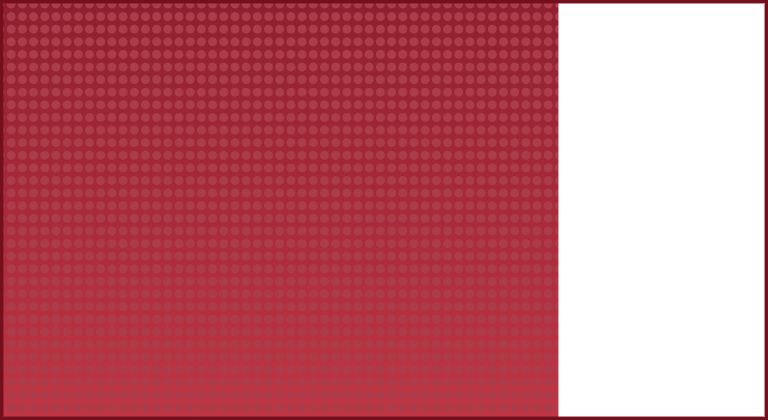
Reproduce this background procedurally as a Shadertoy shader.

```glsl
const vec3 BORDER_RED = vec3(0.46, 0.06, 0.11);
const vec3 TOP_RED = vec3(0.56, 0.125, 0.185);
const vec3 BOTTOM_RED = vec3(0.755, 0.21, 0.27);
const vec3 DOT_RED = vec3(0.67, 0.24, 0.29);
const vec3 WHITE = vec3(1.0);

// Lengths are in canvas heights
const float PANEL_EDGE = 1.3296;
const float BORDER_WIDTH = 0.0082;
const float DOT_RADIUS = 0.01054;
const vec2 DOT_SPACING = vec2(0.02664, 0.03002);
const vec2 DOT_ORIGIN = vec2(0.0, 0.99055);

// Coverage of a shape from its signed distance
float coverage(float dist, float pixel) {
    return clamp(0.5 - dist / pixel, 0.0, 1.0);
}

// Signed distance to a grid of equal discs
float dotGrid(vec2 p, vec2 origin, vec2 spacing, float radius) {
    vec2 cell = mod(p - origin + 0.5 * spacing, spacing) - 0.5 * spacing;
    return length(cell) - radius;
}

// Signed distance to a frame along the canvas edges
float frame(vec2 p, vec2 size, float width) {
    vec2 inset = min(p, size - p);
    return min(inset.x, inset.y) - width;
}

// Vertical gradient overlaid with dots
vec3 dottedPanel(vec2 p, float pixel) {
    vec3 base = mix(BOTTOM_RED, TOP_RED, p.y);
    float dots = dotGrid(p, DOT_ORIGIN, DOT_SPACING, DOT_RADIUS);
    return mix(base, DOT_RED, coverage(dots, pixel));
}

void mainImage(out vec4 fragColor, in vec2 fragCoord) {
    float pixel = 1.0 / iResolution.y;
    vec2 p = fragCoord * pixel;
    vec2 size = iResolution.xy * pixel;

    // Dotted panel beside the plain area
    vec3 color = mix(WHITE, dottedPanel(p, pixel), coverage(p.x - PANEL_EDGE, pixel));

    // Outer border
    color = mix(color, BORDER_RED, coverage(frame(p, size, BORDER_WIDTH), pixel));

    fragColor = vec4(color, 1.0);
}
```
